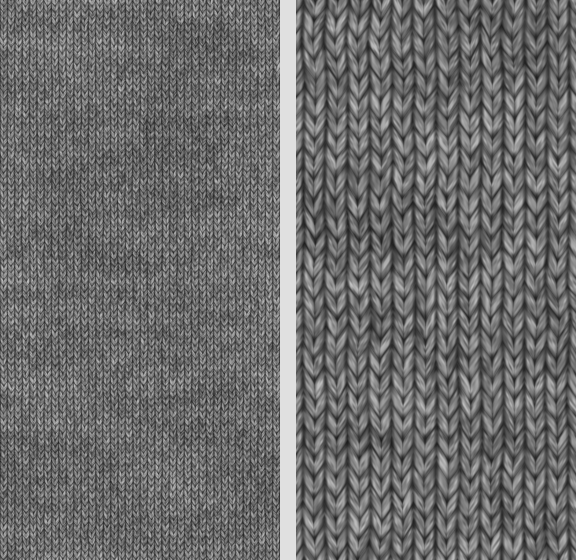
Left, the full canvas; right, a detail of the centre.
Reproduce this texture procedurally as a Shadertoy shader.

```glsl
#define STITCHES vec2(38.0, 84.0)
#define LEG_RISE 0.80
#define WOBBLE 0.16
#define GAP_GREY 0.19
#define YARN_GREY 0.53
#define WALE_GAP 0.65
#define STITCH_VARIATION 0.12
#define FIBRE_VARIATION 0.60
#define STREAK_VARIATION 0.18
#define CLOUD_VARIATION 0.15
#define SAMPLES 2

// Integer hash of a lattice cell, 0 to 1
float hash(vec2 cell, uint seed) {
    uvec2 c = uvec2(ivec2(cell));
    uint h = c.x * 1597334677u ^ c.y * 3812015801u ^ seed * 2654435769u;
    h = (h ^ (h >> 16)) * 2246822519u;
    h = (h ^ (h >> 13)) * 3266489917u;
    return float((h ^ (h >> 16)) >> 8) / 16777216.0;
}

// Value noise that wraps after a whole number of cells
float wrapNoise(vec2 p, vec2 period, uint seed) {
    vec2 i = floor(p), f = fract(p);
    f = f * f * (3.0 - 2.0 * f);
    vec2 lo = mod(i, period), hi = mod(i + 1.0, period);
    return mix(mix(hash(lo, seed), hash(vec2(hi.x, lo.y), seed), f.x),
               mix(hash(vec2(lo.x, hi.y), seed), hash(hi, seed), f.x), f.y);
}

// Signed noise over the unit canvas
float canvasNoise(vec2 uv, vec2 cells, uint seed) {
    return wrapNoise(uv * cells, cells, seed) - 0.5;
}

float knit(vec2 uv) {
    // Slightly uneven wales and courses
    vec2 p = uv * STITCHES;
    p.x += WOBBLE * canvasNoise(uv, vec2(19.0, 42.0), 1u);
    p.y += 2.0 * WOBBLE * canvasNoise(uv, vec2(38.0, 28.0), 2u);

    // Mirrored legs rise outward from the middle of each wale
    float across = fract(p.x) - 0.5;
    float side = abs(across);
    float course = p.y - 2.0 * LEG_RISE * side;
    vec2 leg = vec2(4.0 * side - 1.0, 2.0 * fract(course) - 1.0);

    // Plump strand, shallow course gaps and deep wale gaps
    float dist = 0.6 * pow(abs(leg.x), 4.0) + 0.9 * leg.y * leg.y;
    float body = 1.0 - smoothstep(0.1, 1.25, dist);
    body *= 1.0 - WALE_GAP * smoothstep(0.32, 0.48, side);

    // Tone of each leg and the heathered fibres running along it
    vec2 legId = mod(vec2(floor(p.x * 2.0), floor(course)), STITCHES * vec2(2.0, 1.0));
    float tone = 1.0 + STITCH_VARIATION * (2.0 * hash(legId, 3u) - 1.0);
    vec2 fibreCells = vec2(6.0, 6.0);
    float fibre = wrapNoise(vec2(p.x, course) * fibreCells, STITCHES * fibreCells, 4u) - 0.5;
    tone += FIBRE_VARIATION * fibre;

    // Faint course streaks and broad clouds
    tone += STREAK_VARIATION * canvasNoise(uv, vec2(5.0, 42.0), 5u);
    tone += CLOUD_VARIATION * canvasNoise(uv, vec2(3.0, 7.0), 6u);
    return mix(GAP_GREY, YARN_GREY, body) * tone;
}

void mainImage(out vec4 fragColor, in vec2 fragCoord) {
    // Average a small grid of samples for smooth edges
    float grey = 0.0;
    for (int j = 0; j < SAMPLES; j++)
        for (int i = 0; i < SAMPLES; i++) {
            vec2 offset = (vec2(i, j) + 0.5) / float(SAMPLES) - 0.5;
            grey += knit((fragCoord + offset) / iResolution.xy);
        }
    grey /= float(SAMPLES * SAMPLES);
    fragColor = vec4(vec3(clamp(grey, 0.0, 1.0)), 1.0);
}
```
